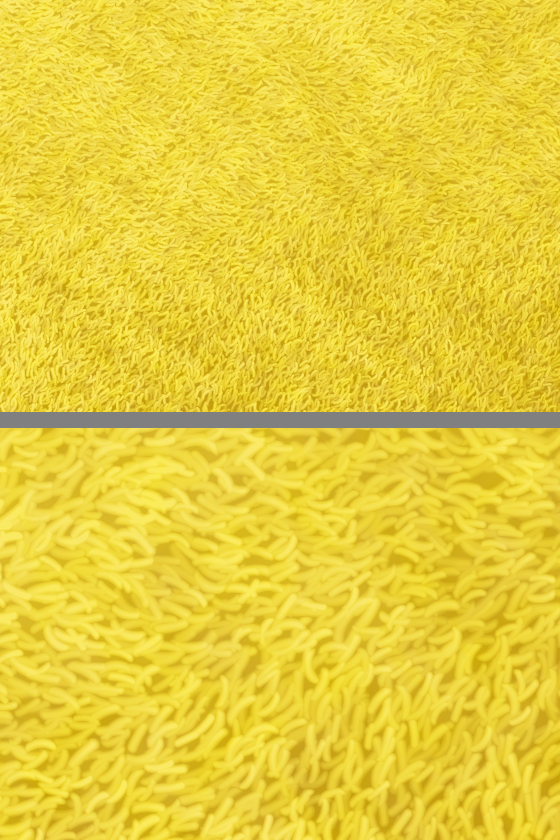
Top: the whole. Bottom: its middle third, enlarged.
Write a WebGL 1 fragment shader that draws this texture.

```glsl
precision highp float;

uniform vec2 u_resolution;

const float TUFTS_PER_HEIGHT = 88.0;
const float HALF_LENGTH = 0.92;
const float RADIUS = 0.52;

const vec3 HOLLOW = vec3(0.77, 0.62, 0.06);
const vec3 SHADE = vec3(0.85, 0.725, 0.14);
const vec3 GOLD = vec3(0.91, 0.80, 0.19);
const vec3 YELLOW = vec3(0.945, 0.86, 0.255);
const vec3 PALE = vec3(0.98, 0.915, 0.385);

float hash(vec2 cell, float seed) {
  vec3 v = fract(vec3(cell, seed) * vec3(0.1031, 0.1030, 0.0973));
  v += dot(v, v.yzx + 33.33);
  return fract((v.x + v.y) * v.z);
}

// Layered, warped sines: a smooth field of about -1 to 1
float waves(vec2 p, float seed) {
  float sum = 0.0;
  float weight = 0.5;
  for (int i = 0; i < 4; i++) {
    p += 0.7 * sin(p.yx * 1.3 + seed);
    sum += weight * sin(p.x + seed) * cos(p.y - seed * 0.7);
    p = mat2(1.36, 1.02, -1.02, 1.36) * p;
    weight *= 0.65;
  }
  return sum;
}

// Direction of the nap: steep near the bottom, lying flatter above
float napAngle(vec2 p) {
  float lie = smoothstep(0.28, 0.62, p.y + 0.08 * sin(p.x * 5.0));
  return mix(1.05, 0.1, lie) + mix(0.5, 1.0, lie) * waves(p * 11.0, 2.3);
}

// Rounded height of one bent loop of yarn around the origin
float tuftHeight(vec2 p, float angle, float bend, float halfLength, float radius) {
  float c = cos(angle);
  float s = sin(angle);
  vec2 q = vec2(c * p.x + s * p.y, c * p.y - s * p.x);
  q.y += bend * (q.x * q.x - 0.3);
  float along = clamp(q.x, -halfLength, halfLength);
  float d = length(vec2(q.x - along, q.y)) / radius;
  float tip = 0.93 + 0.07 * along / halfLength;
  return max(1.0 - d * d, 0.0) * tip;
}

// Highest of the overlapping loops near a point
float pileHeight(vec2 p, float density) {
  vec2 g = p * density;
  vec2 home = floor(g);
  float height = 0.0;
  for (int j = -2; j <= 2; j++) {
    for (int i = -2; i <= 2; i++) {
      vec2 cell = home + vec2(float(i), float(j));
      vec2 center = cell + vec2(hash(cell, 1.0), hash(cell, 2.0));
      float angle = napAngle(center / density) + 1.4 * (hash(cell, 3.0) - 0.5);
      float bend = 0.7 * (hash(cell, 4.0) - 0.5);
      float size = mix(0.75, 1.1, hash(cell, 5.0));
      float level = mix(0.55, 1.0, hash(cell, 6.0));
      float tuft = tuftHeight(g - center, angle, bend, HALF_LENGTH * size, RADIUS * size);
      height = max(height, level * tuft);
    }
  }
  return height;
}

vec3 yarnColor(float tone) {
  vec3 color = mix(HOLLOW, SHADE, smoothstep(0.1, 0.44, tone));
  color = mix(color, GOLD, smoothstep(0.42, 0.60, tone));
  color = mix(color, YELLOW, smoothstep(0.58, 0.76, tone));
  return mix(color, PALE, smoothstep(0.74, 0.96, tone));
}

void main() {
  vec2 p = gl_FragCoord.xy / u_resolution.y;
  float aspect = u_resolution.x / u_resolution.y;

  // Loops, with softer relief where the nap lies flat
  float height = max(pileHeight(p, TUFTS_PER_HEIGHT), 0.12);
  float relief = mix(0.95, 0.68, smoothstep(0.15, 0.65, p.y));
  float tone = 0.72 + (height - 0.69) * relief;

  // Broad light from the upper left and uneven clumps
  tone += 0.15 * (p.y - 0.45) - 0.12 * (p.x / aspect - 0.5);
  tone += 0.09 * waves(p * 7.0, 5.1) + 0.12 * waves(p * 26.0, 1.7);

  // Paler, less saturated patches of dye
  vec3 color = yarnColor(tone);
  float fade = waves(p * 45.0, 3.9);
  color += vec3(-0.005, -0.01, 0.06) * fade;
  gl_FragColor = vec4(color, 1.0);
}
```
